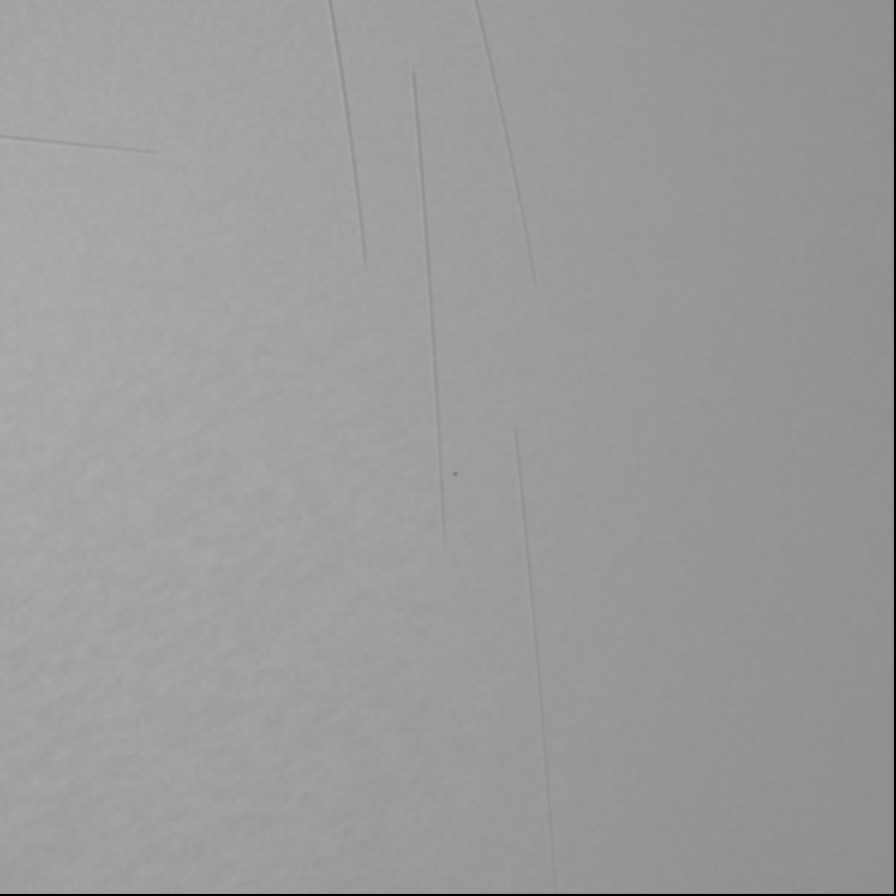
Reproduce this texture procedurally as a WebGL 2 fragment shader.

```glsl
#version 300 es
precision highp float;
// A softly lit grey sheet with fine mottled grain and a few long, faint scratches.
// Light falls off radially from the left; grain is layered value noise, scratches
// are tapered line distances with a dark core and a pale lip, and the rim is dark.

#define LIGHT_POS vec2(0.0, 0.66)
#define LIGHT_LEVEL 0.671
#define LIGHT_FALLOFF 0.098
#define GRAIN_SCALE 150.0
#define GRAIN_DEPTH 0.016
#define FIBRE_DEPTH 0.022
#define SCRATCH_COUNT 4
#define SCRATCH_WIDTH 0.0021
#define SCRATCH_DEPTH 0.065
#define RIM_WIDTH 0.0024

uniform vec2 u_resolution;
out vec4 fragColor;

// Integer hash of a lattice cell, 0 to 1
float hash(vec2 cell) {
    uvec2 q = uvec2(ivec2(cell) + 4096);
    uint h = q.x * 1597334673u ^ q.y * 3812015801u;
    h = (h ^ (h >> 16)) * 2246822519u;
    h = (h ^ (h >> 13)) * 3266489917u;
    return float((h ^ (h >> 16)) >> 8) / 16777216.0;
}

// Smooth value noise, -0.5 to 0.5
float noise(vec2 p) {
    vec2 i = floor(p), f = fract(p);
    f = f * f * (3.0 - 2.0 * f);
    float low = mix(hash(i), hash(i + vec2(1, 0)), f.x);
    float high = mix(hash(i + vec2(0, 1)), hash(i + vec2(1, 1)), f.x);
    return mix(low, high, f.y) - 0.5;
}

// Shade of a groove from a to b: dark core, pale lip, fading towards b
float scratch(vec2 p, vec2 a, vec2 b, float bend) {
    vec2 axis = b - a;
    float len = length(axis);
    vec2 dir = axis / len;
    float t = dot(p - a, dir) / len;
    float side = dot(p - a, vec2(dir.y, -dir.x)) + bend * t * (1.0 - t);
    float core = exp(-pow(side / SCRATCH_WIDTH, 2.0));
    float lip = exp(-pow((side - 1.9 * SCRATCH_WIDTH) / SCRATCH_WIDTH, 2.0));
    float ends = smoothstep(0.0, 0.03, t) * (1.0 - smoothstep(0.93, 1.0, t));
    return (0.3 * lip - core) * ends * mix(1.0, 0.5, t);
}

void main() {
    vec2 uv = gl_FragCoord.xy / u_resolution;

    // Broad light
    vec2 toLight = (uv - LIGHT_POS) * vec2(1.0, 0.78);
    float shade = LIGHT_LEVEL - LIGHT_FALLOFF * sqrt(dot(toLight, toLight) + 0.01);
    shade += 0.006 * noise(uv * 5.0);

    // Fine grain, stronger near the light
    float near = 1.0 - smoothstep(0.2, 0.8, uv.x);
    float grain = noise(uv * GRAIN_SCALE) + 0.7 * noise(uv * GRAIN_SCALE * 2.1 + 31.0);
    shade += GRAIN_DEPTH * mix(0.6, 1.0, near) * grain;

    // Slanted fibres in the lower left
    vec2 along = normalize(vec2(1.0, 0.5));
    vec2 slant = vec2(dot(uv, along), dot(uv, vec2(-along.y, along.x)));
    float fibreArea = near * (1.0 - smoothstep(0.45, 0.85, uv.y));
    shade += FIBRE_DEPTH * fibreArea * noise(slant * vec2(45.0, 110.0));

    // Near-vertical scratches, alternating short from the top and long lower down
    for (int i = 0; i < SCRATCH_COUNT; i++) {
        float n = float(i);
        float odd = mod(n, 2.0);
        float jitter = hash(vec2(n, 7.0)) - 0.5;
        vec2 top = vec2(0.37 + 0.1 * n - 0.011 * n * n + 0.008 * jitter,
                        1.01 - odd * (0.2 * n - 0.12));
        float drop = mix(0.33, 0.55, odd) + 0.03 * jitter;
        float lean = mix(0.135 + 0.0375 * n, 0.055 + 0.01 * n, odd);
        float depth = SCRATCH_DEPTH * (1.15 - 0.2 * n);
        shade += depth * scratch(uv, top, top + drop * vec2(lean, -1.0), 0.012);
    }

    // Short side scratch and a small speck
    shade += SCRATCH_DEPTH * scratch(uv, vec2(-0.02, 0.85), vec2(0.182, 0.829), 0.0);
    shade -= 0.11 * (1.0 - smoothstep(0.001, 0.0045, distance(uv, vec2(0.508, 0.471))));

    // Dark rim on the right and lower edges
    float pixel = 1.0 / min(u_resolution.x, u_resolution.y);
    float edge = min(1.0 - uv.x, uv.y);
    shade *= smoothstep(RIM_WIDTH - 0.5 * pixel, RIM_WIDTH + 0.5 * pixel, edge);

    fragColor = vec4(vec3(shade), 1.0);
}
```
